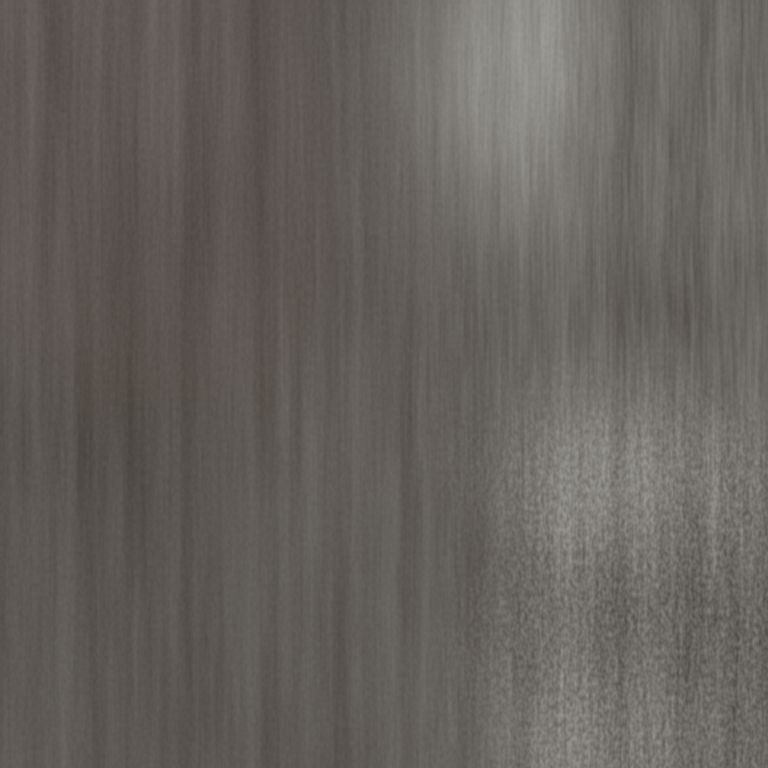
Give the GLSL for this texture, as a three.js fragment shader.

```glsl
// Dark brushed metal: soft vertical streaks, two blurred highlights and fine grain.
varying vec2 vUv;

const vec3 SHADOW = vec3(0.325, 0.304, 0.286);
const vec3 SHEEN = vec3(0.565, 0.556, 0.542);
const vec3 BROWN_CAST = vec3(0.006, -0.004, -0.005);
const vec3 OLIVE_CAST = vec3(-0.001, 0.001, -0.002);

vec2 hashGradient(vec2 cell) {
  vec3 p = fract(vec3(cell.xyx) * vec3(0.1031, 0.1030, 0.0973));
  p += dot(p, p.yzx + 33.33);
  float angle = 6.28318 * fract((p.x + p.y) * p.z);
  return vec2(cos(angle), sin(angle));
}

// Gradient noise, roughly -0.7 to 0.7.
float gradientNoise(vec2 p) {
  vec2 cell = floor(p);
  vec2 f = p - cell;
  vec2 w = f * f * f * (f * (f * 6.0 - 15.0) + 10.0);
  vec2 e = vec2(0.0, 1.0);
  float a = dot(hashGradient(cell), f);
  float b = dot(hashGradient(cell + e.yx), f - e.yx);
  float c = dot(hashGradient(cell + e.xy), f - e.xy);
  float d = dot(hashGradient(cell + e.yy), f - e.yy);
  return mix(mix(a, b, w.x), mix(c, d, w.x), w.y);
}

// Layered noise; each octave is finer and weaker.
float fractalNoise(vec2 p, float gain) {
  float sum = 0.0;
  float weight = 1.0;
  for (int i = 0; i < 4; i++) {
    sum += weight * gradientNoise(p);
    p = p * 2.03 + vec2(17.3, 9.1);
    weight *= gain;
  }
  return sum;
}

// Soft elliptical falloff around a centre.
float glow(vec2 p, vec2 centre, vec2 radius) {
  vec2 d = (p - centre) / radius;
  return exp(-dot(d, d));
}

// Broad lighting over the sheet: dull on the left, shining on the right.
float lighting(vec2 p) {
  float level = 0.18 + 0.19 * smoothstep(0.45, 0.80, p.x);
  level += 0.62 * glow(p, vec2(0.675, 0.94), vec2(0.115, 0.22));
  level += 0.18 * glow(p, vec2(0.60, 0.84), vec2(0.14, 0.22));
  level += 0.45 * glow(p, vec2(0.79, 0.38), vec2(0.14, 0.11));
  level += 0.32 * glow(p, vec2(0.76, 0.02), vec2(0.13, 0.14));
  level += 0.10 * glow(p, vec2(1.00, 0.85), vec2(0.10, 0.35));
  level -= 0.15 * glow(p, vec2(0.84, 0.60), vec2(0.18, 0.09));
  level -= 0.10 * glow(p, vec2(0.88, 0.18), vec2(0.16, 0.07));
  level -= 0.08 * glow(p, vec2(0.10, 0.46), vec2(0.12, 0.12));
  level -= 0.07 * glow(p, vec2(0.32, 0.68), vec2(0.22, 0.20));
  return level + 0.05 * fractalNoise(p * vec2(4.0, 3.0), 0.5);
}

// Long vertical bands with finer lines, sharper towards the right.
float streaks(vec2 p, float fineness) {
  float bands = fractalNoise(p * vec2(23.0, 0.9) + vec2(3.7, 1.3), 0.65);
  float lines = fractalNoise(p * vec2(75.0, 3.5) + 41.0, 0.75);
  float hairs = gradientNoise(p * vec2(190.0, 13.0) + 73.0);
  return 0.21 * bands + mix(0.05, 0.12, fineness) * lines
    + mix(0.04, 0.21, fineness) * hairs;
}

// Short upright flecks, coarse where the surface is rough.
float grain(vec2 p, float roughness) {
  float flecks = gradientNoise(p * vec2(165.0, 95.0) + 11.0);
  float dust = gradientNoise(p * vec2(240.0, 170.0) + 57.0);
  return mix(0.06, 0.34, roughness) * flecks
    + mix(0.08, 0.32, roughness) * dust;
}

void main() {
  vec2 p = vUv;
  float drift = 0.05 * fractalNoise(p * 5.0 + 29.0, 0.5);

  float fineness = smoothstep(0.40, 0.85, p.x + drift);
  float roughness = smoothstep(0.54, 0.74, p.x + drift)
    * (1.0 - smoothstep(0.34, 0.56, p.y + drift));

  float level = lighting(p + drift * vec2(0.3, 0.6));
  level += streaks(p, fineness) + grain(p, roughness);
  vec3 colour = mix(SHADOW, SHEEN, clamp(level, -0.2, 1.3));

  // Brown above and left, olive grey below.
  float brown = (1.0 - smoothstep(0.20, 0.68, p.x + drift))
    * smoothstep(0.35, 0.75, p.y + 0.25 * p.x + 2.0 * drift);
  colour += mix(OLIVE_CAST, BROWN_CAST, brown);

  gl_FragColor = vec4(colour, 1.0);
}
```
